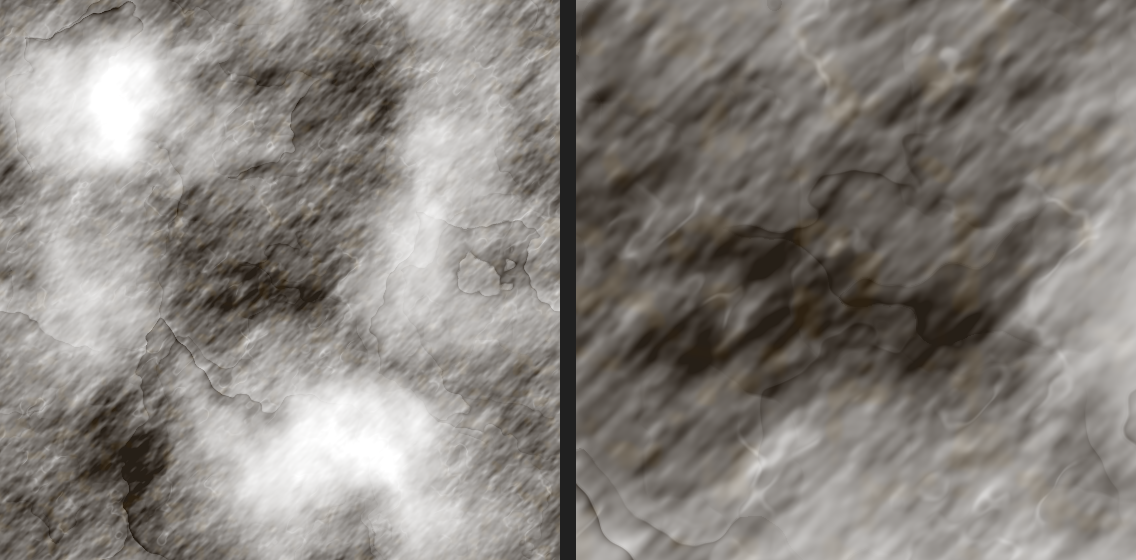
Left, the full canvas; right, a detail of the centre.
Write a Shadertoy shader that draws this texture.

```glsl
// Draws weathered grey-brown rock with broken ledges, half hidden by drifting white mist.

float hash(vec2 p) {
    return fract(sin(dot(p, vec2(127.1, 311.7))) * 43758.5453);
}

vec2 hash2(vec2 p) {
    return vec2(hash(p), hash(p + 41.7));
}

// Whole cell index wrapped to the period, safe against rounding
vec2 wrap(vec2 cell, vec2 period) {
    return floor(mod(cell + 0.5, period));
}

float noise(vec2 p, vec2 period) {
    vec2 cell = floor(p), f = p - cell;
    f = f * f * f * (f * (f * 6.0 - 15.0) + 10.0);
    vec2 a = wrap(cell, period), b = wrap(cell + 1.0, period);
    return mix(mix(hash(a), hash(vec2(b.x, a.y)), f.x),
               mix(hash(vec2(a.x, b.y)), hash(b), f.x), f.y);
}

float fbm(vec2 uv, vec2 period, int octaves) {
    float sum = 0.0, amp = 0.5;
    for (int i = 0; i < octaves; i++) {
        sum += amp * noise(uv * period + 7.31 * float(i), period);
        period *= 2.0;
        amp *= 0.5;
    }
    return sum + amp;
}

vec2 slant(vec2 uv) {
    return vec2(uv.x - uv.y, uv.x + uv.y);
}

// Height of the stone skin: fine grain, creases and strokes rising to the right
float relief(vec2 uv) {
    float strokes = fbm(slant(uv), vec2(30.0, 14.0), 3);
    float grain = fbm(uv, vec2(28.0), 3);
    float creases = abs(2.0 * fbm(uv + 0.43, vec2(13.0), 4) - 1.0);
    return strokes + 0.6 * grain + 0.4 * creases;
}

// Plates at random heights: positive in the shadow below an edge, negative on its lip
float ledges(vec2 uv, float count) {
    vec2 p = uv * count, cell = floor(p), f = p - cell;
    vec2 nearest = vec2(8.0), home = vec2(0.0);
    for (int j = -1; j <= 1; j++)
    for (int i = -1; i <= 1; i++) {
        vec2 id = wrap(cell + vec2(i, j), vec2(count));
        vec2 site = vec2(i, j) + hash2(id) - f;
        if (dot(site, site) < dot(nearest, nearest)) {
            nearest = site;
            home = id;
        }
    }
    float shadow = 0.0, lip = 0.0;
    for (int j = -2; j <= 2; j++)
    for (int i = -2; i <= 2; i++) {
        vec2 id = wrap(cell + vec2(i, j), vec2(count));
        vec2 site = vec2(i, j) + hash2(id) - f;
        vec2 across = site - nearest;
        if (dot(across, across) < 1e-4) continue;
        vec2 dir = normalize(across);
        float d = max(dot(0.5 * (site + nearest), dir), 0.0) / count;
        float drop = hash(id + 9.2) - hash(home + 9.2);
        float facing = 0.7 + 0.3 * dot(dir, vec2(-0.5, 0.86)) * sign(drop);
        float size = facing * smoothstep(0.0, 0.5, abs(drop)) * smoothstep(0.0, 0.0025, d);
        if (drop > 0.0) shadow = max(shadow, size * (0.45 * exp(-d / 0.03) + 0.8 * exp(-d / 0.004)));
        else lip = max(lip, size * exp(-d / 0.007));
    }
    return shadow - 0.2 * lip;
}

float wave(vec2 uv, vec2 turns, float phase) {
    return cos(6.2831853 * (dot(uv, turns) - phase));
}

void mainImage(out vec4 fragColor, in vec2 fragCoord) {
    vec2 uv = fragCoord / iResolution.xy;
    vec2 drift = vec2(fbm(uv, vec2(5.0), 5), fbm(uv + 0.37, vec2(5.0), 5)) - 0.5;
    vec2 jag = vec2(fbm(uv + 0.11, vec2(22.0), 3), fbm(uv + 0.71, vec2(22.0), 3)) - 0.5;

    // Broad banks of mist and dark rock, with ragged edges
    vec2 cloudUv = uv + 0.3 * drift;
    float banks = 0.5 * wave(cloudUv, vec2(1, 2), 0.9)
                + 0.5 * wave(cloudUv, vec2(1, -1), 0.45)
                + 0.35 * wave(cloudUv, vec2(3, 0), 0.15)
                + 0.25 * wave(cloudUv, vec2(2, -1), 0.85);
    float wisps = fbm(uv + 0.12 * drift + 0.61, vec2(5.0), 5) - 0.5;
    float tone = 0.64 + 0.19 * banks + 0.8 * wisps;
    float bare = 1.0 - smoothstep(0.35, 0.95, tone);

    // Fine grain lit from the upper left, dark mottling and pale flecks
    float lit = relief(uv) - relief(uv + vec2(-0.0018, 0.0026));
    float mottle = fbm(uv + 0.1 * drift, vec2(21.0), 4) - 0.5;
    float vein = 1.0 - abs(2.0 * fbm(slant(uv) + 0.2, vec2(24.0, 15.0), 3) - 1.0);
    float fleck = smoothstep(0.88, 1.0, vein) * smoothstep(0.0, 0.15, mottle);
    tone += (0.15 + 0.85 * bare) * (1.3 * lit + 0.32 * mottle + 0.09 * fleck);

    // Long broken ledges and smaller cracks that fade in and out
    vec2 crackUv = uv + 0.28 * drift + 0.035 * jag;
    float shown = smoothstep(0.36, 0.6, fbm(uv + 0.83, vec2(6.0), 3));
    float edges = ledges(crackUv, 3.0) + 0.5 * shown * ledges(crackUv + 0.29, 7.0);
    tone -= (0.06 + 0.36 * bare) * (0.35 + 0.65 * shown) * edges;

    // Warm brown in the depths, neutral white in the mist, faint ochre between
    tone = clamp(tone, 0.12, 1.0);
    vec3 color = tone + vec3(0.035, 0.0, -0.035) * (1.0 - tone);
    float ochre = smoothstep(0.55, 0.75, fbm(uv + 0.19, vec2(53.0), 2));
    color += bare * ochre * vec3(0.025, 0.01, -0.02);
    fragColor = vec4(clamp(color, 0.0, 1.0), 1.0);
}
```
